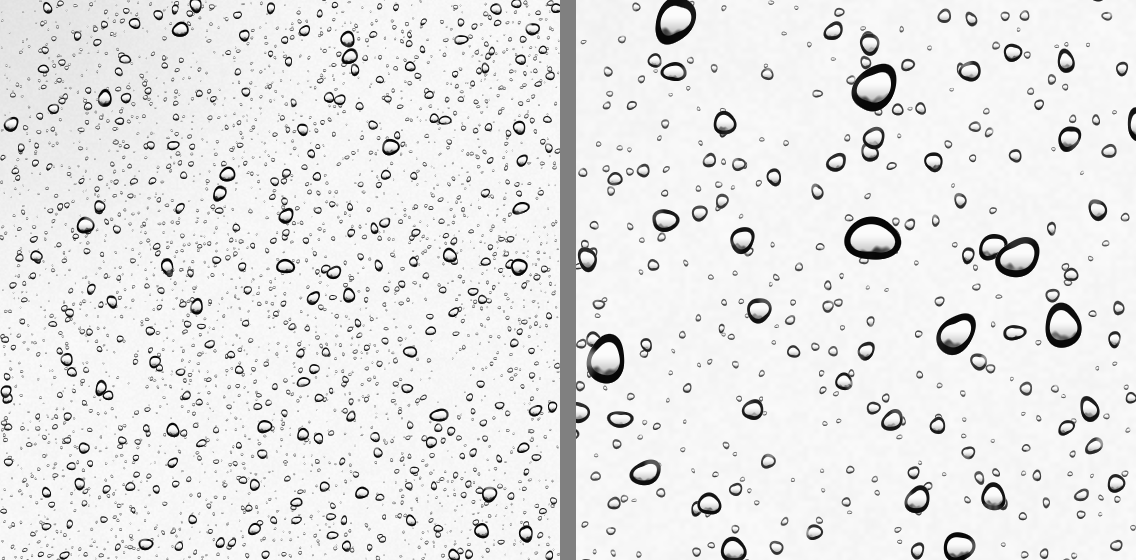
Left: the whole. Right: its middle third, enlarged.
Reproduce this texture procedurally as a WebGL 2 fragment shader.

```glsl
#version 300 es
precision highp float;

uniform vec2 u_resolution;
out vec4 fragColor;

#define PAPER 0.968
#define CORNER_SHADE 0.075
#define GRAIN 0.022
#define RIM_SIDE 0.23
#define RIM_CAP 0.36
#define TILT 0.55
#define MIN_ASPECT 0.77
#define WOBBLE 0.05
#define CLUMPING 0.6

vec3 hash3(vec2 p) {
    vec3 q = fract(p.xyx * vec3(0.1031, 0.1030, 0.0973));
    q += dot(q, q.yxz + 33.33);
    return fract((q.xxy + q.yzz) * q.zyx);
}

float valueNoise(vec2 p) {
    vec2 cell = floor(p), f = fract(p);
    f = f * f * (3.0 - 2.0 * f);
    float bottom = mix(hash3(cell).x, hash3(cell + vec2(1, 0)).x, f.x);
    float top = mix(hash3(cell + vec2(0, 1)).x, hash3(cell + vec2(1, 1)).x, f.x);
    return mix(bottom, top, f.y);
}

// Share of a pixel lying inside a signed distance
float coverage(float dist, float pixel) {
    return clamp(0.5 - dist / pixel, 0.0, 1.0);
}

// Paints one drop over the tone below it; ink is the darkness of its rim
float paintDrop(float tone, vec2 offset, float radius, float ink, vec3 shape, vec3 look, float pixel) {
    float reach = 1.6 * radius + pixel;
    if (dot(offset, offset) > reach * reach) return tone;

    // Tilted ellipse with a slightly uneven outline
    float angle = TILT + (shape.x - 0.5) * 2.2;
    float aspect = mix(MIN_ASPECT, 1.0, shape.y);
    float ca = cos(angle), sa = sin(angle);
    vec2 q = vec2(ca * offset.x - sa * offset.y, sa * offset.x + ca * offset.y);
    q /= radius * vec2(aspect, 1.0 / sqrt(aspect));
    float theta = atan(q.y, q.x);
    float outline = 1.0 + WOBBLE * (sin(2.0 * theta + 6.3 * look.x) + sin(3.0 * theta + 6.3 * look.y));
    float dist = (length(q) - outline) * radius * sqrt(aspect);
    float body = coverage(dist, pixel);

    // Clear inside, greyer toward the bottom
    vec2 local = offset / radius;
    float clear = mix(0.985, 0.70, smoothstep(0.25, -0.85, local.y));

    // Dark mirrored horizon in the lower part of strong drops
    float horizon = -0.40 + 0.10 * sin(5.0 * local.x + 6.3 * look.z) + 0.05 * sin(13.0 * local.x);
    float mirror = smoothstep(horizon + 0.10, horizon - 0.12, local.y);
    float mirrorTone = 0.08 + 0.45 * valueNoise(local * 4.0 + 50.0 * look.xy);
    clear = mix(clear, mirrorTone, mirror * smoothstep(0.7, 1.0, ink) * (0.45 + 0.5 * look.z));

    // Rim, heavier at top and bottom, sometimes fading on one side
    vec2 dir = normalize(local + 1e-5);
    float thickness = radius * mix(RIM_SIDE, RIM_CAP, dir.y * dir.y) * mix(1.8, 0.9, ink);
    float rim = body - coverage(dist + thickness, pixel);
    float gapAngle = 6.3 * look.y;
    float gap = smoothstep(0.55, 1.0, dot(dir, vec2(cos(gapAngle), sin(gapAngle))));
    rim *= ink * (1.0 - gap * 0.6 * shape.z * shape.z);

    float inside = mix(tone, clear, body);
    return mix(inside, 0.02, clamp(rim, 0.0, 1.0));
}

// One size class: jittered cells, some left empty
float dropLayer(float tone, vec2 uv, float cells, float chance, vec2 radii, vec2 inks, float seed, float pixel) {
    vec2 home = floor(uv * cells);
    for (int j = -1; j <= 1; j++) {
        for (int i = -1; i <= 1; i++) {
            vec2 cell = home + vec2(i, j);
            vec3 place = hash3(cell + seed);
            float crowd = 1.0 + CLUMPING * (2.0 * valueNoise(cell / cells * 9.0 + seed) - 1.0);
            if (place.z > chance * crowd) continue;
            vec3 shape = hash3(cell + seed + 71.0);
            vec3 look = hash3(cell + seed + 137.0);
            vec2 center = (cell + 0.1 + 0.8 * place.xy) / cells;
            float size = pow(look.x, 1.6);
            float radius = mix(radii.x, radii.y, size);
            float ink = mix(inks.x, inks.y, 0.5 * size + 0.5 * look.z);
            tone = paintDrop(tone, uv - center, radius, ink, shape, look.yzx, pixel);
        }
    }
    return tone;
}

void main() {
    vec2 uv = gl_FragCoord.xy / u_resolution.y;
    float pixel = 1.0 / u_resolution.y;

    // Pale ground, shaded in the upper left corner
    float tone = PAPER - CORNER_SHADE * smoothstep(0.65, 0.0, distance(uv, vec2(0.0, 1.0)));
    tone += GRAIN * (valueNoise(uv * 300.0) - 0.5) + 0.4 * GRAIN * (valueNoise(uv * 45.0) - 0.5);

    // Fine spray first, large drops last
    tone = dropLayer(tone, uv, 66.0, 0.50, vec2(0.0012, 0.0031), vec2(0.45, 0.80), 11.0, pixel);
    tone = dropLayer(tone, uv, 36.0, 0.46, vec2(0.0034, 0.0060), vec2(0.65, 0.97), 211.0, pixel);
    tone = dropLayer(tone, uv, 20.0, 0.50, vec2(0.0062, 0.0096), vec2(0.86, 1.00), 419.0, pixel);
    tone = dropLayer(tone, uv, 12.0, 0.42, vec2(0.0098, 0.0155), vec2(0.95, 1.00), 631.0, pixel);

    fragColor = vec4(vec3(clamp(tone, 0.0, 1.0)), 1.0);
}
```
